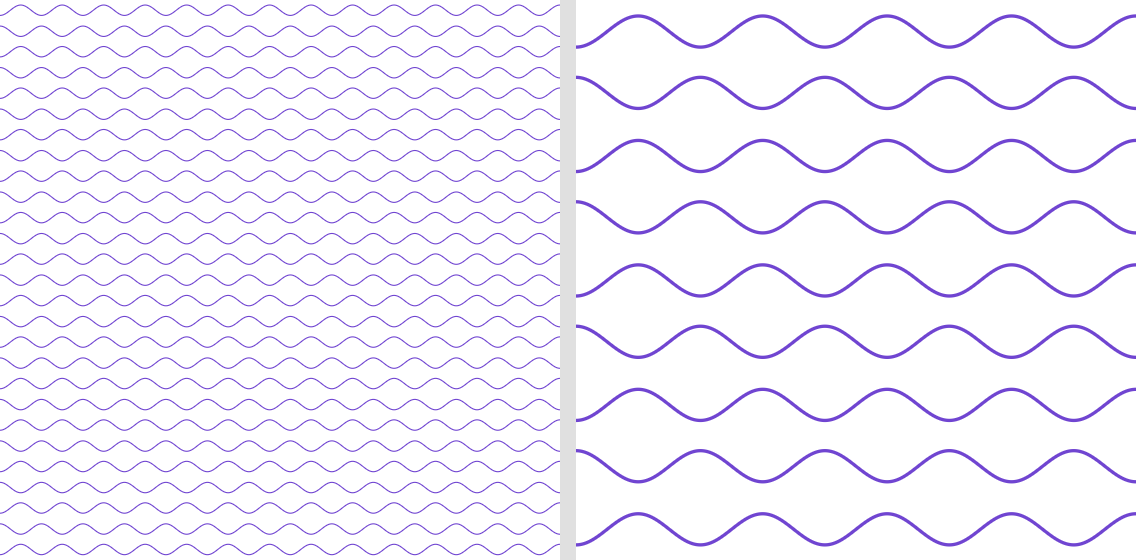
Left: the whole. Right: its middle third, enlarged.
Reproduce this pattern procedurally as a WebGL 1 fragment shader.

```glsl
precision highp float;

// Thin violet sine waves on white, with neighbouring rows in opposite phase.
// Each square tile holds two waves that mirror each other about its middle,
// so one fold of the tile reduces both to a single curve.

uniform vec2 u_resolution;

const float TAU = 6.2831853;
const float TILES = 13.5;         // tiles across the canvas
const float WAVE_OFFSET = 0.2535; // wave axis from tile middle, in tiles
const float AMPLITUDE = 0.125;    // in tiles
const float LINE_WIDTH = 0.0267;  // in tiles
const vec3 PAPER = vec3(1.0);
const vec3 INK = vec3(0.44, 0.27, 0.82);

// Approximate distance to the wave: vertical gap corrected by the slope.
float waveDistance(vec2 p) {
  float height = WAVE_OFFSET - AMPLITUDE * cos(TAU * p.x);
  float slope = AMPLITUDE * TAU * sin(TAU * p.x);
  return abs(p.y - height) / sqrt(1.0 + slope * slope);
}

void main() {
  // Tile coordinates, counted from the top left corner.
  vec2 canvas = gl_FragCoord.xy / u_resolution.y;
  vec2 tile = vec2(canvas.x, 1.0 - canvas.y) * TILES;
  float pixel = TILES / u_resolution.y;

  // Fold each tile about its horizontal middle.
  vec2 folded = vec2(tile.x, abs(fract(tile.y) - 0.5));

  // Line coverage with a one pixel soft edge.
  float edge = 0.5 * LINE_WIDTH - waveDistance(folded);
  float coverage = clamp(edge / pixel + 0.5, 0.0, 1.0);

  gl_FragColor = vec4(mix(PAPER, INK, coverage), 1.0);
}
```
